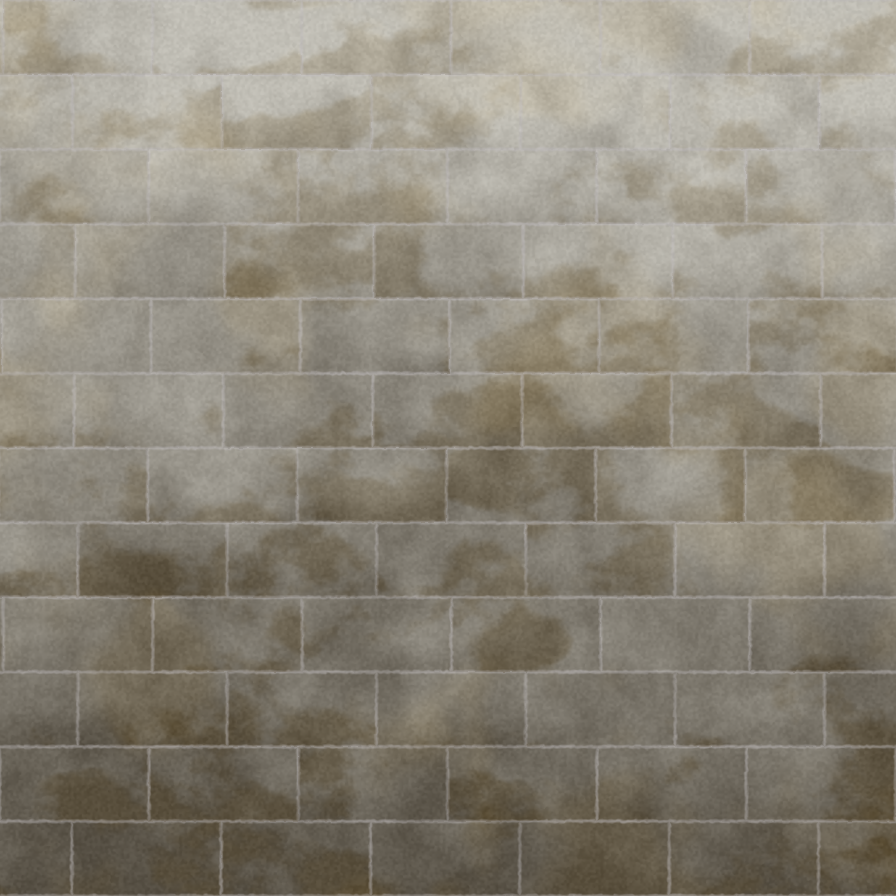
Give the GLSL for this texture, as a Shadertoy shader.

```glsl
// Weathered stone block wall in running bond, pale at the top and stained darker toward the ground.

const float ROWS = 12.0;
const float COLUMNS = 6.0;
const float JOINT_HALF_WIDTH = 0.0017;

const vec3 DARK_STONE = vec3(0.345, 0.320, 0.275);
const vec3 PALE_STONE = vec3(0.740, 0.730, 0.695);
const vec3 MORTAR = vec3(0.750, 0.735, 0.745);
const vec3 RUST_TINT = vec3(0.010, -0.003, -0.030);

vec3 hash3(vec2 p) {
    vec3 q = fract(p.xyx * vec3(0.1031, 0.1030, 0.0973));
    q += dot(q, q.yxz + 33.33);
    return fract((q.xxy + q.yzz) * q.zyx);
}

// Cellular noise: random cell values blended by distance to jittered centres.
float cellNoise(vec2 p) {
    vec2 cell = floor(p), local = fract(p);
    float total = 0.0, weights = 0.0;
    for (int j = -1; j <= 1; j++) {
        for (int i = -1; i <= 1; i++) {
            vec2 neighbour = vec2(float(i), float(j));
            vec3 rnd = hash3(cell + neighbour + 200.0);
            vec2 away = neighbour + 0.2 + 0.6 * rnd.xy - local;
            float w = max(0.0, 1.0 - dot(away, away) / 1.44);
            w *= w * w;
            total += w * rnd.z;
            weights += w;
        }
    }
    return total / weights;
}

// Layered cellular noise, each layer rotated and finer; averages 0.5.
float clouds(vec2 p, int layers) {
    float total = 0.0, amplitude = 0.5, weights = 0.0;
    for (int i = 0; i < layers; i++) {
        total += amplitude * cellNoise(p);
        weights += amplitude;
        amplitude *= 0.55;
        p = mat2(1.6, 1.2, -1.2, 1.6) * p + 7.3;
    }
    return total / weights;
}

// Block coordinates: xy is the position inside the block, zw its index.
vec4 blockAt(vec2 p) {
    float row = floor(p.y * ROWS);
    float shift = 0.5 * mod(row + 1.0, 2.0) + 0.05 * (hash3(vec2(row, 9.0)).x - 0.5);
    vec2 grid = vec2(p.x * COLUMNS + shift, p.y * ROWS);
    return vec4(fract(grid), floor(grid));
}

float lineMask(float distanceToLine, float halfWidth, float softness) {
    return 1.0 - smoothstep(halfWidth - softness, halfWidth + softness, distanceToLine);
}

// Joint strength around a block, with distances in canvas units.
float jointMask(vec2 inside, float softness) {
    vec2 edge = min(inside, 1.0 - inside) / vec2(COLUMNS, ROWS);
    float bed = lineMask(edge.y, JOINT_HALF_WIDTH, softness);
    float upright = lineMask(edge.x, JOINT_HALF_WIDTH, softness);
    return max(bed, 0.9 * upright);
}

// Brightness of the stone from 0 (dark) to 1 (pale); stain is the patch strength.
float stoneTone(vec2 p, vec4 block, float stain) {
    vec3 rnd = hash3(block.zw + 50.0);
    float broad = clouds(p * vec2(7.0, 9.0), 4) - 0.5;
    float mottling = clouds(p * 22.0 + block.zw * 5.7, 4) - 0.5;
    float streaks = cellNoise(vec2(p.x * 45.0, p.y * 5.0)) - 0.5;
    float damp = smoothstep(0.6, 0.0, block.y);
    return 0.10 + 0.94 * p.y + 0.55 * broad + 0.40 * mottling + 0.06 * streaks
        + 0.07 * (rnd.x - 0.5) - 0.06 * damp - 0.20 * stain;
}

void mainImage(out vec4 fragColor, in vec2 fragCoord) {
    vec2 p = fragCoord / iResolution.y;
    float pixel = 1.0 / iResolution.y;

    // Rough joint edges
    vec2 rough = vec2(cellNoise(p * 260.0), cellNoise(p * 260.0 + 91.0)) - 0.5;
    vec4 block = blockAt(p + 0.0018 * rough);

    // Ragged stains, partly broken at block edges and heavier low in each block
    vec2 stainPoint = p * vec2(10.0, 13.0) + 0.8 * hash3(block.zw + 80.0).xy;
    float stainField = clouds(stainPoint + 30.0, 5) - 0.10 * (block.y - 0.5);
    float stain = smoothstep(0.50, 0.66, stainField);

    // Stone
    float tone = clamp(stoneTone(p, block, stain), -0.03, 1.04);
    vec3 color = mix(DARK_STONE, PALE_STONE, tone);
    float rust = clouds(p * 8.0 + 60.0, 3);
    color += RUST_TINT * (stain + smoothstep(0.45, 0.7, rust));

    // Worn, powdery mortar
    float wear = mix(0.28, 0.62, clouds(p * 18.0 + 120.0, 3));
    float joint = jointMask(block.xy, 0.0011 + 0.4 * pixel);
    color = mix(color, MORTAR, joint * wear);

    // Fine grain
    float grain = cellNoise(p * 340.0 + 17.0) - 0.5;
    color += 0.055 * grain;

    fragColor = vec4(clamp(color, 0.0, 1.0), 1.0);
}
```
